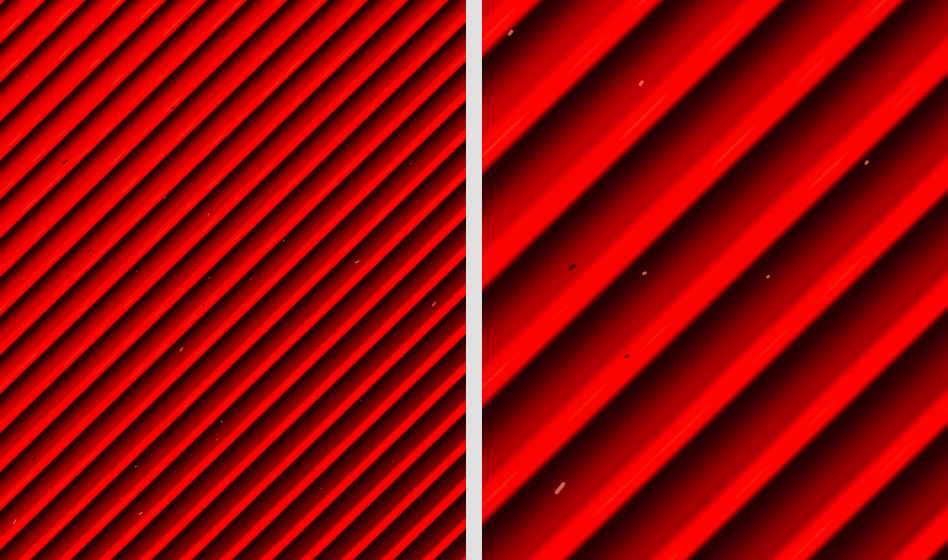
Left, the full canvas; right, a detail of the centre.
Give the GLSL for this texture, as a Shadertoy shader.

```glsl
// Glossy red diagonal ribs: each groove climbs softly from shadow to a bright
// flat crest, then drops sharply. A broad light from the upper left fills the
// grooves; thin broken glints, layered sines and cellular dust add wear.

const float RIBS_DOWN   = 14.38;  // ribs along the canvas height
const float SLOPE       = 0.965;  // rise of the ribs per unit of width
const float PHASE       = 0.18;   // offset of the first groove, in ribs
const float CREST_START = 0.57;   // crest limits within one rib
const float CREST_FULL  = 0.71;
const float DROP_START  = 0.89;
const float GLINT_POS   = 0.80;
const float GLINT_WIDTH = 0.022;
const float SHADOW      = 0.15;   // red level in the groove
const float WALL_DIM    = 0.47;   // wall level far from the light
const float WALL_LIT    = 0.92;   // wall level near the light
const float CREST_LEVEL = 0.98;
const float DUST_CELLS  = 26.0;   // dust cells along the height
const float DUST_SHARE  = 0.10;   // share of cells holding a speck
const vec3 GLINT_COLOR  = vec3(1.0, 0.30, 0.12);
const vec3 DUST_COLOR   = vec3(1.0, 0.50, 0.38);
const vec3 PIT_COLOR    = vec3(0.13, 0.0, 0.01);

float hash(vec2 p) {
    vec3 q = fract(vec3(p.xyx) * 0.1031);
    q += dot(q, q.yzx + 33.33);
    return fract((q.x + q.y) * q.z);
}

// Slow wandering value, different for each rib
float waver(float x, float seed) {
    return (sin(x * 7.0 + seed * 6.3) + sin(x * 17.0 + seed * 11.7)
          + sin(x * 41.0 + seed * 23.1)) / 3.0;
}

// Red level across one rib, t from 0 to 1
float ribProfile(float t, float light, float shift) {
    float wall = mix(WALL_DIM, WALL_LIT, light);
    float climb = smoothstep(0.0, mix(0.62, 0.52, light), t);
    float level = mix(SHADOW, wall, climb);
    float crest = smoothstep(CREST_START + shift, CREST_FULL + shift, t);
    level = mix(level, CREST_LEVEL, crest);
    return mix(level, SHADOW, smoothstep(DROP_START, 1.0, t));
}

// Sparse elongated specks: x is coverage, y selects pale dust or dark pits
vec2 dust(vec2 p, float pixel) {
    vec2 cell = floor(p * DUST_CELLS);
    vec2 found = vec2(0.0);
    for (int j = -1; j <= 1; j++)
    for (int i = -1; i <= 1; i++) {
        vec2 c = cell + vec2(i, j);
        if (hash(c + 7.0) > DUST_SHARE) continue;
        vec2 center = (c + vec2(hash(c + 19.0), hash(c + 43.0))) / DUST_CELLS;
        float angle = 0.77 + 0.8 * (hash(c + 61.0) - 0.5);
        vec2 axis = vec2(cos(angle), sin(angle));
        vec2 d = p - center;
        float size = hash(c + 83.0);
        float halfLength = 0.004 * size * size * size;
        d -= axis * clamp(dot(d, axis), -halfLength, halfLength);
        float radius = mix(0.0005, 0.0012, size);
        float cover = 1.0 - smoothstep(radius - 0.7 * pixel, radius + 0.7 * pixel, length(d));
        if (cover > found.x) found = vec2(cover, step(0.4, hash(c + 97.0)));
    }
    return found;
}

void mainImage(out vec4 fragColor, in vec2 fragCoord) {
    float pixel = 1.0 / iResolution.y;
    vec2 p = fragCoord * pixel;

    // Rib coordinates: t across one rib, along its length
    float across = (1.0 - p.y + SLOPE * p.x) * RIBS_DOWN - PHASE;
    float rib = floor(across);
    float t = fract(across);
    float along = dot(p, normalize(vec2(1.0, SLOPE)));
    float seed = hash(vec2(rib, 5.0));

    // Broad light, strongest at the upper left
    float light = smoothstep(-0.15, 1.15, 0.5 + 0.75 * (p.y - 0.5) - 0.75 * (p.x - 0.42));
    float wander = waver(along, seed);
    float shift = 0.03 * (seed - 0.5) + 0.012 * wander;
    float level = ribProfile(t, light, shift);

    // Mottling fades out on the saturated crest
    float mottle = sin(along * 63.0 + t * 5.0 + seed * 40.0) * sin(t * 13.0 + along * 29.0);
    level *= 1.0 + 0.035 * mottle * (1.0 - level) + 0.02 * (seed - 0.5);
    vec3 color = vec3(level, 0.012 * smoothstep(0.8, 1.0, level), 0.004 * (1.0 - level));

    // Broken glint along the crest
    float glintDist = abs(t - GLINT_POS - 0.012 * wander - 0.03 * (seed - 0.5));
    float glint = 1.0 - smoothstep(0.0, GLINT_WIDTH + pixel * RIBS_DOWN, glintDist);
    float broken = smoothstep(-0.1, 0.6, waver(along * 2.3, seed + 3.0));
    color = mix(color, GLINT_COLOR, glint * broken * mix(0.08, 0.65, light));

    // Dust and pits
    vec2 speck = dust(p, pixel);
    color = mix(color, mix(PIT_COLOR, DUST_COLOR, speck.y), 0.75 * speck.x);

    fragColor = vec4(clamp(color, 0.0, 1.0), 1.0);
}
```
